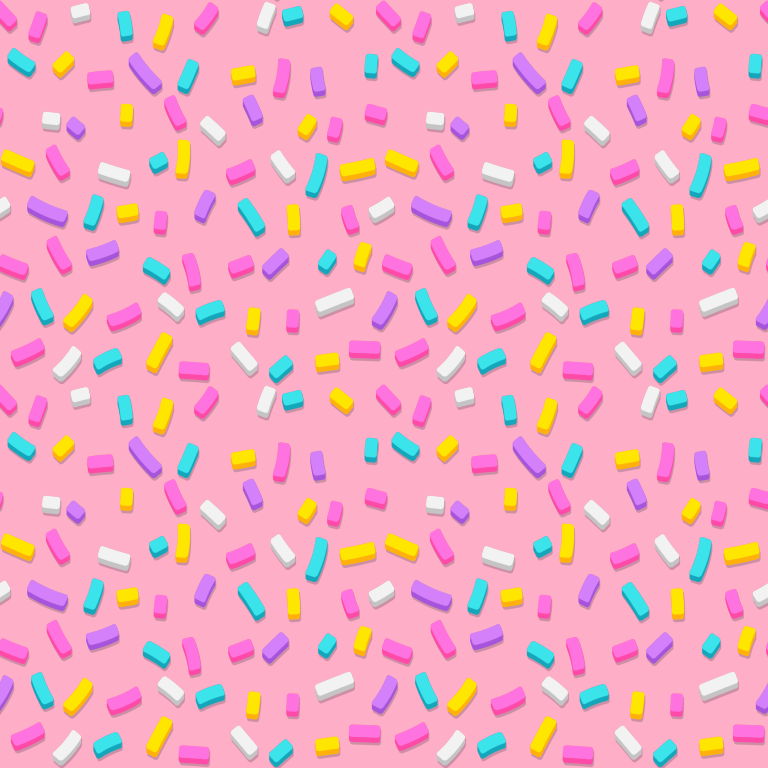
A Shadertoy shader for this pattern:

```glsl
// Candy sprinkles on pink: slightly bent rounded bars with a darker front side
// and a thin cast shadow. Jittered, staggered cells hold one bar each, and each
// bar is shortened until it stays on its own side of every neighbour.

#define REPEATS 2.0                // pattern repeats across the canvas
#define GRID vec2(9.0, 8.0)        // bars per repeat (even number of rows)
#define JITTER vec2(0.48, 0.46)    // scatter of centres, in cells
#define HALF_WIDTH 0.0080
#define MIN_HALF_LENGTH 0.0110
#define MAX_HALF_LENGTH 0.0310
#define CORNER 0.0038
#define DEPTH 0.0066               // height of the front side
#define GAP 0.0028                 // free space kept around a bar
#define BEND 4.5                   // strongest curvature
#define SHADOW_SHIFT vec2(0.0012, -0.0034)

const vec3 GROUND = vec3(1.0, 0.682, 0.780);
const vec3 SHADOW = vec3(0.80, 0.56, 0.65);

vec3 hash32(vec2 p) {
    vec3 q = fract(p.xyx * vec3(0.1031, 0.1030, 0.0973) + 0.371);
    q += dot(q, q.yxz + 33.33);
    return fract((q.xxy + q.yzz) * q.zyx);
}

// Wrapped cell index, so that every repeat is identical.
vec2 wrapCell(vec2 cell) { return mod(cell, GRID); }

float stagger(float row) { return 0.5 * mod(row, 2.0); }

vec2 barCentre(vec2 cell) {
    vec2 jitter = (hash32(wrapCell(cell)).xy - 0.5) * JITTER;
    return (cell + 0.5 + vec2(stagger(cell.y), 0.0) + jitter) / (REPEATS * GRID);
}

// Longest half length that keeps the bar within its share of the plane.
float fitLength(vec2 cell, vec2 centre, vec2 axis, float wanted) {
    for (int j = -1; j <= 1; j++)
    for (int i = -1; i <= 1; i++) {
        if (i == 0 && j == 0) continue;
        vec2 away = barCentre(cell + vec2(i, j)) - centre;
        float dist = length(away);
        away /= dist;
        float across = abs(dot(vec2(-axis.y, axis.x), away));
        float room = 0.5 * dist - GAP - HALF_WIDTH * across - 0.5 * DEPTH * abs(away.y);
        wanted = min(wanted, room / max(abs(dot(axis, away)), 0.05));
    }
    return max(wanted, MIN_HALF_LENGTH);
}

// Signed distance to a bent bar with rounded corners.
float barDistance(vec2 p, vec2 axis, float halfLength, float bend) {
    vec2 q = vec2(dot(p, axis), dot(p, vec2(-axis.y, axis.x)));
    q.y -= bend * (q.x * q.x - 0.4 * halfLength * halfLength);
    vec2 d = abs(q) - vec2(halfLength, HALF_WIDTH) + CORNER;
    return length(max(d, 0.0)) + min(max(d.x, d.y), 0.0) - CORNER;
}

// The bar swept straight down by its depth.
float blockDistance(vec2 p, vec2 axis, float halfLength, float bend) {
    float d = 1.0;
    for (int k = 0; k < 4; k++)
        d = min(d, barDistance(p + vec2(0.0, DEPTH * float(k) / 3.0), axis, halfLength, bend));
    return d;
}

// Top and side colours, picked by an even spread of the shares.
void candyColour(float pick, out vec3 top, out vec3 side) {
    top = vec3(1.0, 0.45, 0.88);  side = vec3(1.0, 0.29, 0.66);                       // pink
    if (pick > 0.30) { top = vec3(1.0, 0.90, 0.0);   side = vec3(1.0, 0.69, 0.04); }  // yellow
    if (pick > 0.53) { top = vec3(0.23, 0.89, 0.92); side = vec3(0.08, 0.65, 0.73); } // teal
    if (pick > 0.73) { top = vec3(0.83, 0.50, 0.98); side = vec3(0.65, 0.33, 0.86); } // violet
    if (pick > 0.87) { top = vec3(0.95);             side = vec3(0.77); }             // white
}

float cover(float d, float pixel) { return 1.0 - smoothstep(-0.7, 0.7, d / pixel); }

void mainImage(out vec4 fragColor, in vec2 fragCoord) {
    vec2 p = fragCoord / iResolution.xy;
    float pixel = 1.0 / min(iResolution.x, iResolution.y);
    vec2 grid = p * REPEATS * GRID;
    float shade = 0.0;
    vec4 candy = vec4(0.0);   // premultiplied layer above all shadows

    for (int j = -1; j <= 1; j++)
    for (int i = -1; i <= 1; i++) {
        float row = floor(grid.y) + float(j);
        vec2 cell = vec2(floor(grid.x - stagger(row)) + float(i), row);
        vec2 centre = barCentre(cell);
        vec2 local = p - centre - vec2(0.0, 0.5 * DEPTH);
        if (length(local) > 1.6 * MAX_HALF_LENGTH) continue;

        // Turn and fit the bar
        vec2 id = wrapCell(cell);
        vec3 rnd = hash32(id + 41.7);
        float angle = 3.14159 * rnd.x;
        vec2 axis = vec2(cos(angle), sin(angle));
        float wanted = mix(MIN_HALF_LENGTH, MAX_HALF_LENGTH, rnd.y);
        float halfLength = fitLength(cell, centre, axis, wanted);
        float bend = BEND * (2.0 * rnd.z - 1.0);

        // Shadow, front side, top face
        float block = blockDistance(local, axis, halfLength, bend);
        float shadow = blockDistance(local - SHADOW_SHIFT, axis, halfLength, bend);
        float face = barDistance(local, axis, halfLength, bend);
        vec3 top, side;
        candyColour(fract(dot(id, vec2(0.7549, 0.5698)) + 0.13), top, side);
        vec3 paint = mix(side, top, cover(face, pixel));
        shade = max(shade, cover(shadow, pixel));
        candy = mix(candy, vec4(paint, 1.0), cover(block, pixel));
    }

    vec3 colour = mix(GROUND, SHADOW, shade);
    fragColor = vec4(colour * (1.0 - candy.a) + candy.rgb, 1.0);
}
```
